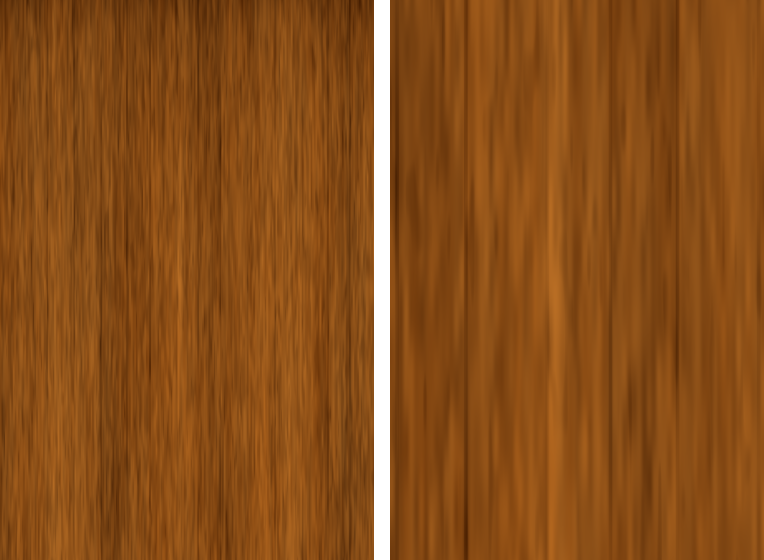
Left, the full canvas; right, a detail of the centre.
Reproduce this texture procedurally as a Shadertoy shader.

```glsl
// Warm brown wood panelling: narrow vertical boards with fine streaky grain.
#define BASE_COLOR  vec3(0.543, 0.306, 0.088)
#define TONE_STEP   vec3(0.057, 0.039, 0.017)
#define HUE_STEP    vec3(0.011, -0.006, -0.013)
#define BOARDS      15.0
#define BAND_PERIOD 0.305
#define GRAIN       1.15
#define PORES       1.0
#define SEAM_DEPTH  1.7
#define SEAM_WIDTH  0.0014
#define TOP_SHADE   1.5

float hash(vec2 p) {
    vec3 q = fract(vec3(p.xyx) * 0.1031);
    q += dot(q, q.yzx + 33.33);
    return fract((q.x + q.y) * q.z);
}

// One fibre: smooth random values along y, shifted by its own phase
float strand(float column, float y) {
    y += 17.0 * hash(vec2(column, 5.0));
    float i = floor(y), f = fract(y);
    return mix(hash(vec2(column, i)), hash(vec2(column, i + 1.0)), f * f * (3.0 - 2.0 * f));
}

// Neighbouring fibres blended across x, in the range -1 to 1
float noise(vec2 p) {
    float i = floor(p.x), f = fract(p.x);
    f = f * f * (3.0 - 2.0 * f);
    return 2.0 * mix(strand(i, p.y), strand(i + 1.0, p.y), f) - 1.0;
}

// Short and long fibres, finest across the board
float grainTone(vec2 p) {
    float fine = GRAIN * noise(p * vec2(225.0, 17.0) + 7.0);
    float fibre = 0.8 * noise(p * vec2(168.0, 5.0) + 31.0);
    float streak = 0.65 * noise(p * vec2(48.0, 1.3) + 53.0);
    float pore = noise(p * vec2(190.0, 14.0) + 87.0);
    return fine + fibre + streak - PORES * smoothstep(0.4, 0.95, pore);
}

// Broad bands, sharp-edged light stripes and dark tongues near the bottom
float bandTone(vec2 p) {
    float lane = p.x / BAND_PERIOD;
    float band = -0.4 * cos(6.2832 * lane) + 0.5 * noise(p * vec2(10.0, 0.8) + 11.0);
    float across = fract(lane) - 0.46;
    float stripe = smoothstep(-0.02, 0.02, across) * smoothstep(0.24, 0.05, across);
    float center = round(lane);
    float sway = 0.010 * noise(vec2(center * 5.0, p.y * 4.0));
    float offset = (lane - center) * BAND_PERIOD - sway;
    float width = mix(0.009, 0.022, smoothstep(0.0, 0.4, p.y));
    float tongue = exp(-offset * offset / (width * width));
    float fade = smoothstep(0.4, 0.0, p.y) * step(0.5, center);
    return band + 0.6 * stripe - 1.6 * tongue * fade;
}

// Board-to-board shade plus the thin dark joints
float boardTone(vec2 p, float pixel) {
    float joint = round(p.x * BOARDS);
    float seam = (joint + 0.35 * (hash(vec2(joint, 3.0)) - 0.5)) / BOARDS;
    float d = p.x - seam;
    float left = hash(vec2(joint - 1.0, 19.0));
    float right = hash(vec2(joint, 19.0));
    float shade = 0.7 * (mix(left, right, smoothstep(-pixel, pixel, d)) - 0.5);
    float visible = smoothstep(0.2, 0.55, hash(vec2(joint, 41.0)));
    float wear = 0.75 + 0.4 * noise(vec2(joint * 7.0, p.y * 6.0));
    float line = 1.0 - smoothstep(SEAM_WIDTH - 0.5 * pixel, SEAM_WIDTH + pixel, abs(d));
    return shade - SEAM_DEPTH * visible * wear * line;
}

// Shadow along the top and a little at the side edges
float edgeTone(vec2 uv) {
    float top = 1.0 - uv.y;
    float side = abs(uv.x - 0.5) * 2.0;
    float shadow = TOP_SHADE * exp(-top / 0.06) + 0.4 * smoothstep(0.55, 0.0, top);
    return -shadow - 0.3 * smoothstep(0.75, 1.0, side) * smoothstep(0.5, 1.0, uv.y);
}

void mainImage(out vec4 fragColor, in vec2 fragCoord) {
    vec2 uv = fragCoord / iResolution.xy;
    vec2 p = fragCoord / iResolution.x;
    float pixel = 1.0 / iResolution.x;

    // Fibres lean slightly, while the joints stay straight
    vec2 bent = p + vec2(0.003 * noise(p * vec2(5.0, 2.0) + 71.0), 0.0);
    float tone = grainTone(bent) + bandTone(bent) + boardTone(p, pixel) + edgeTone(uv);

    // Redder and yellower threads drawn out along the grain
    float hue = 0.7 * noise(bent * vec2(14.0, 1.3) + 23.0)
              + 0.6 * noise(bent * vec2(130.0, 6.0) + 61.0);

    vec3 color = BASE_COLOR + TONE_STEP * max(tone, -5.0) + HUE_STEP * hue;
    fragColor = vec4(clamp(color, 0.0, 1.0), 1.0);
}
```
